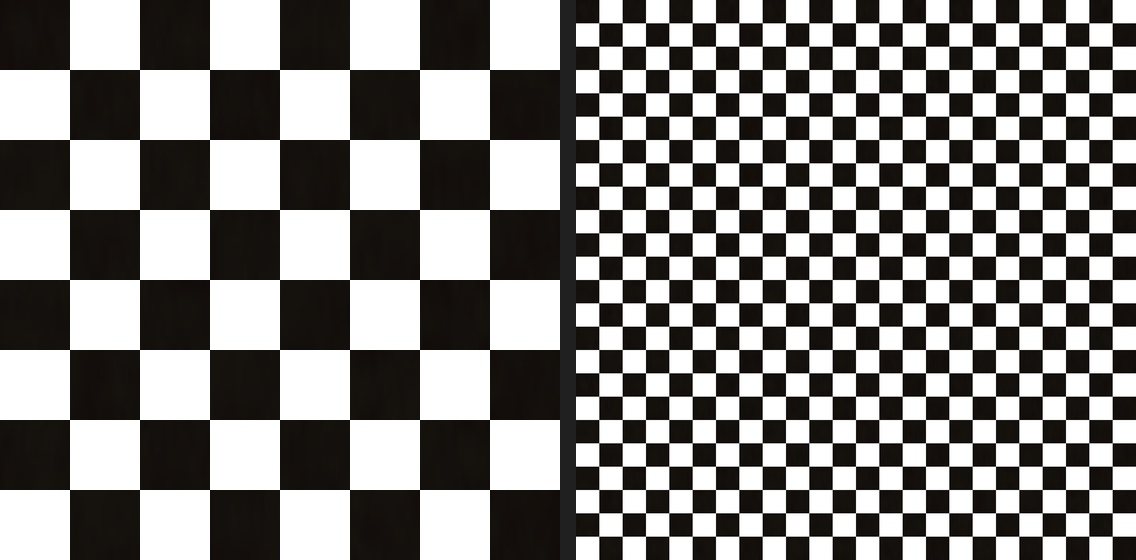
Left: one tile. Right: repeated 3 by 3.
Give the GLSL for this pattern, as a Shadertoy shader.

```glsl
const float CELLS = 8.0;
const vec3 WHITE = vec3(1.0);
const vec3 BLACK_WARM = vec3(0.068, 0.048, 0.036);
const vec3 BLACK_GREY = vec3(0.088, 0.076, 0.060);
const vec3 SCUFF = vec3(0.15, 0.14, 0.13);

float hash(vec2 p) {
    return fract(sin(dot(p, vec2(127.1, 311.7))) * 43758.5453);
}

// Value noise that wraps after a whole number of lattice steps
float wrapNoise(vec2 p, vec2 period) {
    vec2 i = floor(p);
    vec2 f = fract(p);
    f = f * f * (3.0 - 2.0 * f);
    vec2 lo = mod(i, period);
    vec2 hi = mod(i + 1.0, period);
    float bottom = mix(hash(lo), hash(vec2(hi.x, lo.y)), f.x);
    float top = mix(hash(vec2(lo.x, hi.y)), hash(hi), f.x);
    return mix(bottom, top, f.y);
}

float tiledNoise(vec2 uv, vec2 frequency) {
    return wrapNoise(uv * frequency, frequency);
}

// Alternating +1 and -1 bands, softened across one pixel
vec2 squareWave(vec2 p, vec2 pixel) {
    vec2 edgeDistance = 0.5 - abs(fract(p) - 0.5);
    vec2 side = 1.0 - 2.0 * mod(floor(p), 2.0);
    return side * clamp(edgeDistance / (0.5 * pixel), 0.0, 1.0);
}

// Near-black surface with broad mottling, upright grain and faint scuffs
vec3 darkSurface(vec2 uv) {
    float mottle = tiledNoise(uv, vec2(24.0, 16.0));
    float grain = tiledNoise(uv, vec2(96.0, 24.0));
    float tone = 0.6 * mottle + 0.4 * grain;
    float cellTone = hash(floor(uv * CELLS) + 17.0) - 0.5;
    vec3 color = mix(BLACK_WARM, BLACK_GREY, clamp(tone + 0.25 * cellTone, 0.0, 1.0));
    float scuff = smoothstep(0.8, 1.0, tiledNoise(uv, vec2(128.0, 40.0)));
    return mix(color, SCUFF, 0.12 * scuff * mottle);
}

void mainImage(out vec4 fragColor, in vec2 fragCoord) {
    vec2 uv = fragCoord / iResolution.xy;
    vec2 wave = squareWave(uv * CELLS, CELLS / iResolution.xy);

    // Equal bands give white cells, opposite bands give dark ones
    float whiteness = 0.5 + 0.5 * wave.x * wave.y;
    fragColor = vec4(mix(darkSurface(uv), WHITE, whiteness), 1.0);
}
```
